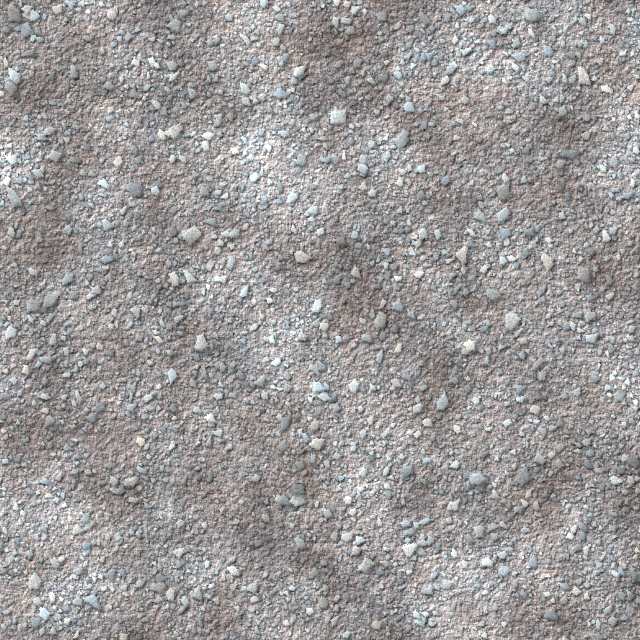
Give the GLSL for this texture, as a WebGL 2 fragment shader.

```glsl
#version 300 es
precision highp float;
// Crushed gravel on grey-brown grit: gradient noise gives the ground its relief
// and broad pale or dark patches; jittered grids scatter ragged stone chips
// over it, from tiny flecks to pebbles, each with bevelled facets and a shadow.

uniform vec2 u_resolution;
out vec4 fragColor;

const float TAU = 6.28318;
const vec2 LIGHT = vec2(-0.64, 0.77);

// Three random values in 0..1 for a grid cell
vec3 hash3(vec2 cell, float seed) {
    uvec3 v = uvec3(ivec3(vec3(cell, seed))) * 1664525u + 1013904223u;
    v.x += v.y * v.z;
    v.y += v.z * v.x;
    v.z += v.x * v.y;
    v ^= v >> 16u;
    v.x += v.y * v.z;
    v.y += v.z * v.x;
    v.z += v.x * v.y;
    return vec3(v >> 8u) / 16777216.0;
}

float cornerSlope(vec2 cell, vec2 offset, float seed) {
    return dot(hash3(cell, seed).xy * 2.0 - 1.0, offset);
}

float gradientNoise(vec2 p, float seed) {
    vec2 i = floor(p), f = p - i;
    vec2 w = f * f * f * (f * (f * 6.0 - 15.0) + 10.0);
    vec2 e = vec2(1.0, 0.0);
    float low = mix(cornerSlope(i, f, seed), cornerSlope(i + e, f - e, seed), w.x);
    float high = mix(cornerSlope(i + e.yx, f - e.yx, seed),
                     cornerSlope(i + 1.0, f - 1.0, seed), w.x);
    return mix(low, high, w.y);
}

float fbm(vec2 p, int octaves, float seed) {
    float sum = 0.0, amplitude = 1.0;
    for (int i = 0; i < octaves; i++) {
        sum += amplitude * gradientNoise(p, seed + float(i));
        p = p * 2.03 + 7.3;
        amplitude *= 0.65;
    }
    return sum;
}

// Stretched five-sided chip: signed distance in x, nearest edge normal in yz
vec3 chip(vec2 q, float radius, vec2 cell, float seed) {
    vec3 nearest = vec3(-9.0, 0.0, 0.0);
    vec3 form = hash3(cell, seed);
    vec2 axis = vec2(cos(TAU * form.y), sin(TAU * form.y));
    q -= axis * dot(q, axis) * 0.4 * form.z;
    for (int i = 0; i < 5; i++) {
        vec3 rnd = hash3(cell, seed + 1.0 + float(i));
        float angle = TAU * (form.x + (float(i) + 0.75 * rnd.x) / 5.0);
        vec2 normal = vec2(cos(angle), sin(angle));
        float d = dot(q, normal) - radius * mix(0.4, 1.0, rnd.y);
        if (d > nearest.x) nearest = vec3(d, normal);
    }
    nearest.x = max(nearest.x, length(q) - 1.25 * radius);
    return nearest;
}

vec3 stoneColor(vec3 rnd) {
    vec3 slate = vec3(0.60, 0.65, 0.69);
    vec3 pale = mix(vec3(0.87, 0.95, 0.99), vec3(0.99, 0.97, 0.93), rnd.y);
    return mix(slate, pale, rnd.x) + 0.05 * (rnd.z - 0.5) * vec3(1.0, 0.0, -1.0);
}

// Lays one grid of chips and their shadows over the ground colour
vec3 scatter(vec3 color, vec2 p, float cells, float density, float size, float seed) {
    vec2 g = p * cells, home = floor(g);
    float pixel = cells / u_resolution.y;
    for (int k = 0; k < 9; k++) {
        vec2 cell = home + vec2(k % 3 - 1, k / 3 - 1);
        vec3 place = hash3(cell, seed);
        vec2 q = g - cell - mix(vec2(0.15), vec2(0.85), place.xy);
        float crowding = 1.0 + 1.3 * gradientNoise(cell / cells * 9.0, 90.0);
        if (dot(q, q) > 0.7 || place.z > density * crowding) continue;

        vec3 rnd = hash3(cell, seed + 1.0);
        float radius = size * mix(0.45, 1.0, rnd.z);
        vec3 body = chip(q, radius, cell, seed + 2.0);
        float shadowEdge = chip(q + LIGHT * radius * 0.4, radius, cell, seed + 2.0).x;
        float shadow = 1.0 - smoothstep(-0.25 * radius, 0.3 * radius + pixel, shadowEdge);
        color *= 1.0 - 0.36 * shadow;

        float grain = gradientNoise(q * 3.5 / radius + cell, seed);
        float edge = body.x + 0.3 * radius * grain;
        float bevel = smoothstep(-0.45 * radius, 0.0, body.x);
        float lit = 0.94 + 0.16 * bevel * dot(body.yz, LIGHT);
        lit += 0.09 * dot(q, LIGHT) / radius + 0.28 * grain;
        float cover = clamp(0.5 - edge / pixel, 0.0, 1.0);
        color = mix(color, stoneColor(rnd) * lit, cover * 0.9);
    }
    return color;
}

void main() {
    vec2 p = gl_FragCoord.xy / u_resolution.y;

    // Gritty ground, lit from the upper left
    float height = fbm(p * 95.0, 3, 10.0);
    float relief = height - fbm((p + LIGHT * 0.0025) * 95.0, 3, 10.0);
    float warmth = fbm(p * 10.0, 3, 20.0);
    vec3 color = vec3(0.630, 0.606, 0.602) + 0.035 * warmth * vec3(1.0, 0.0, -0.7);
    color += 0.42 * relief + 0.10 * height;

    // Chips from flecks to pebbles
    color = scatter(color, p, 145.0, 0.38, 0.42, 100.0);
    color = scatter(color, p, 90.0, 0.34, 0.44, 200.0);
    color = scatter(color, p, 54.0, 0.27, 0.42, 300.0);
    color = scatter(color, p, 31.0, 0.20, 0.38, 400.0);

    // Broad pale and dark patches
    float patches = fbm(p * 6.0 + 3.0, 5, 30.0);
    color *= 1.03 + 0.42 * patches;
    color += 0.03 * patches * vec3(-0.6, 0.4, 0.8);
    fragColor = vec4(clamp(color, 0.0, 1.0), 1.0);
}
```
